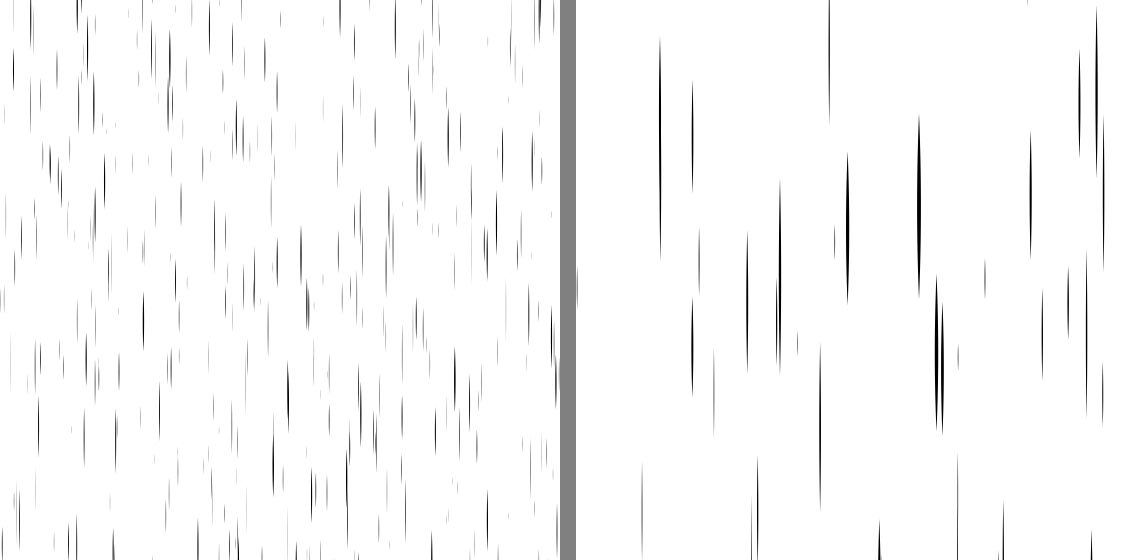
Left: the whole. Right: its middle third, enlarged.
Give the GLSL for this pattern, as a WebGL 2 fragment shader.

```glsl
#version 300 es
precision highp float;

// Sparse black vertical streaks, tapered at both ends, scattered on white.
// Each grid cell holds a few randomly present streaks; every pixel sums the
// exact horizontal coverage of the streaks in its own and adjacent cells.

#define GRID 12.0          // cells per canvas height
#define SLOTS 4            // possible streaks per cell
#define PRESENCE 0.56      // chance that a slot is filled
#define MIN_LENGTH 0.012
#define MAX_LENGTH 0.120   // half of it must stay below one cell
#define MIN_WIDTH 0.00028
#define MAX_WIDTH 0.0028
#define PAPER vec3(1.0)
#define INK vec3(0.0)

uniform vec2 u_resolution;
out vec4 outColor;

// Integer hash: three uniform values in 0..1 for a cell and a slot
vec3 hash3(ivec3 key) {
    uvec3 v = uvec3(key + 64) * 1664525u + 1013904223u;
    v.x += v.y * v.z;
    v.y += v.z * v.x;
    v.z += v.x * v.y;
    v ^= v >> 16u;
    v.x += v.y * v.z;
    v.y += v.z * v.x;
    v.z += v.x * v.y;
    return vec3(v >> 8u) / 16777216.0;
}

// Share of a pixel covered by a lens-shaped streak centred at the origin
float streakCoverage(vec2 offset, float streakLength, float width, float pixel) {
    float t = 2.0 * offset.y / streakLength;
    float halfWidth = 0.5 * width * max(1.0 - t * t, 0.0);
    float left = max(offset.x - 0.5 * pixel, -halfWidth);
    float right = min(offset.x + 0.5 * pixel, halfWidth);
    return max(right - left, 0.0) / pixel;
}

void main() {
    float pixel = 1.0 / u_resolution.y;
    vec2 position = gl_FragCoord.xy * pixel;
    ivec2 homeCell = ivec2(floor(position * GRID));
    float bare = 1.0;   // share of the pixel left uncovered

    for (int row = -1; row <= 1; row++) {
        for (int column = -1; column <= 1; column++) {
            ivec2 cell = homeCell + ivec2(column, row);
            for (int slot = 0; slot < SLOTS; slot++) {
                vec3 place = hash3(ivec3(cell, slot));
                vec3 shape = hash3(ivec3(cell, slot + SLOTS));
                if (place.z > PRESENCE) continue;

                // Long streaks may be thick or thin, short ones stay thin
                vec2 center = (vec2(cell) + place.xy) / GRID;
                float streakLength = mix(MIN_LENGTH, MAX_LENGTH, shape.x);
                float width = mix(MIN_WIDTH, MAX_WIDTH, shape.x * shape.y);
                bare *= 1.0 - streakCoverage(position - center, streakLength, width, pixel);
            }
        }
    }
    outColor = vec4(mix(INK, PAPER, bare), 1.0);
}
```
